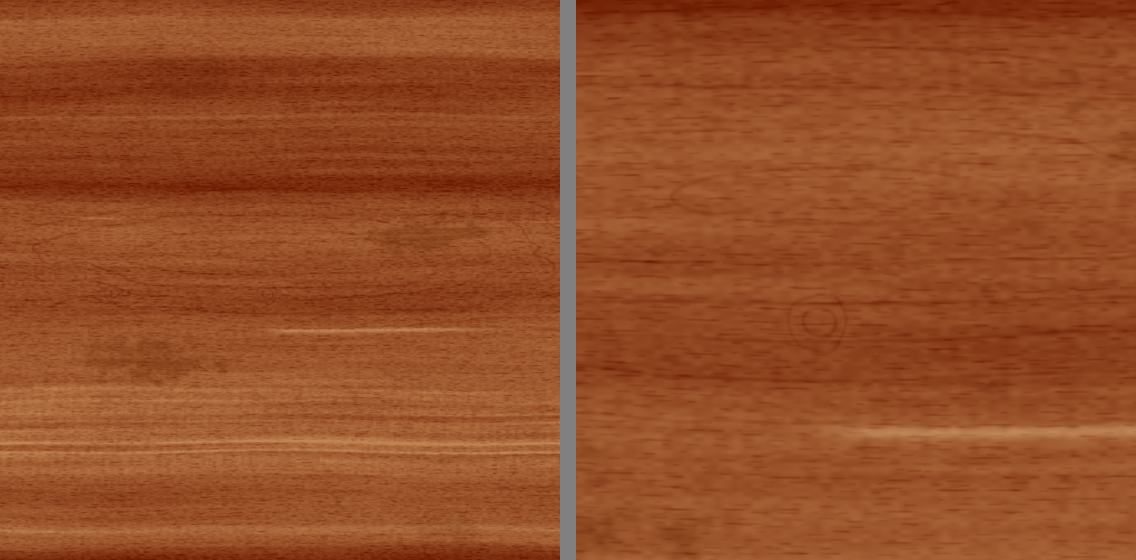
Left, the full canvas; right, a detail of the centre.
A WebGL 2 fragment shader for this texture:

```glsl
#version 300 es
precision highp float;
// Polished reddish wood: horizontal grain bands, oval growth rings, pores and pale streaks.
uniform vec2 u_resolution;
out vec4 fragColor;

const vec3 DARK_WOOD = vec3(0.48, 0.17, 0.05);
const vec3 TONE_RANGE = vec3(0.20, 0.25, 0.19);
const vec3 SMUDGE_TINT = vec3(0.86, 0.77, 0.62);
const int BANDS = 24;
// Lightness of the bands, from the bottom edge to the top edge.
const float BAND_TONE[25] = float[25](
  0.10, 0.68, 0.56, 0.43, 0.76, 0.78, 0.74, 0.73, 0.64, 0.61, 0.54, 0.37, 0.50,
  0.53, 0.57, 0.50, 0.06, 0.27, 0.35, 0.40, 0.23, 0.24, 0.58, 0.63, 0.23);

float hash(vec2 p) {
  p = fract(p * vec2(0.1731, 0.2379));
  p += dot(p, p.yx + 19.19);
  return fract((p.x + p.y) * p.x * 17.3);
}

float noise(vec2 p) {
  vec2 i = floor(p), f = fract(p);
  f = f * f * (3.0 - 2.0 * f);
  return mix(mix(hash(i), hash(i + vec2(1, 0)), f.x),
             mix(hash(i + vec2(0, 1)), hash(i + vec2(1, 1)), f.x), f.y);
}

float layeredNoise(vec2 p) {
  return 0.55 * noise(p) + 0.3 * noise(p * 2.1 + 7.0) + 0.15 * noise(p * 4.3 + 13.0);
}

// Slow vertical drift of the grain along its length.
float grainDrift(vec2 p) {
  return 0.0025 * sin(6.28 * p.x + 9.0 * p.y) + 0.0015 * sin(12.57 * p.x - 14.0 * p.y + 1.0);
}

float bandTone(float y) {
  float s = clamp(y, 0.0, 0.9999) * float(BANDS);
  int i = int(s);
  return mix(BAND_TONE[i], BAND_TONE[i + 1], smoothstep(0.1, 0.9, fract(s)));
}

// Short dark dashes, one per cell of a staggered grid.
float pores(vec2 p, vec2 cells, float share, float seed, float px) {
  vec2 g = p * cells;
  g.x += hash(vec2(floor(g.y), seed)) * 5.0;
  vec2 id = floor(g) + seed, f = fract(g);
  float halfLength = 0.15 + 0.33 * hash(id + 3.0);
  vec2 d = abs(f - vec2(0.5, 0.3 + 0.4 * hash(id + 8.0)));
  float along = 1.0 - smoothstep(halfLength * 0.4, halfLength, d.x);
  float across = 1.0 - smoothstep(0.0, 0.0006 + px, d.y / cells.y);
  return along * across * step(hash(id), share);
}

// Thin contour lines of a field, with a width in canvas units.
float contour(float field, float width, float px) {
  float slope = max(fwidth(field) / px, 0.001);
  return 1.0 - smoothstep(0.0, width + px, abs(fract(field) - 0.5) / slope);
}

float streak(vec2 p, float x0, float x1, float y, float thickness) {
  float rise = smoothstep(x0, mix(x0, x1, 0.12), p.x);
  float d = (p.y - y) / thickness;
  return rise * (1.0 - smoothstep(mix(x0, x1, 0.6), x1, p.x)) * exp(-d * d);
}

float smudge(vec2 p, vec2 center, vec2 size) {
  vec2 d = (p - center) / size;
  float ragged = layeredNoise(p * vec2(38.0, 60.0)) - 0.5;
  return smoothstep(0.25, 0.8, exp(-dot(d, d)) + ragged * 1.1);
}

void main() {
  vec2 p = gl_FragCoord.xy / u_resolution;
  float px = 1.0 / u_resolution.y;
  vec2 g = vec2(p.x, p.y + grainDrift(p));
  float tone = 0.56 + 1.2 * (bandTone(g.y) - 0.48);
  // Long fibres, strongest in the pale striped band.
  float striped = smoothstep(0.15, 0.18, g.y) * (1.0 - smoothstep(0.29, 0.33, g.y));
  tone += (noise(g * vec2(1.5, 75.0)) - 0.5) * mix(0.20, 0.55, striped);
  tone += (noise(g * vec2(5.0, 190.0)) - 0.5) * 0.22;
  tone += (layeredNoise(p * vec2(4.0, 16.0)) - 0.5) * 0.2;
  // Fine surface mottling and faint cross ticks.
  tone += (noise(p * vec2(170.0, 400.0)) - 0.5) * 0.26;
  tone += (noise(p * vec2(190.0, 45.0)) - 0.5) * mix(0.06, 0.15, striped);
  // Oval growth rings around the heart of the board, with two small knots.
  vec2 heart = p - vec2(0.49, 0.55);
  float warp = layeredNoise(p * vec2(6.0, 20.0)) - 0.5;
  float radius = length(heart * vec2(1.0, 6.0)) + 0.3 * warp * smoothstep(0.04, 0.3, length(heart));
  float ringFade = 1.0 - smoothstep(0.08, 0.17, abs(heart.y + 0.02));
  tone -= 0.24 * ringFade * contour(radius * 7.0 - 0.2, 0.0014, px) * (0.2 + noise(p * 40.0));
  for (int i = 0; i < 2; i++) {
    vec2 k = p - vec2(0.21 + 0.27 * float(i), 0.475);
    float r = length(k * vec2(1.0, 1.2)) + 0.016 * (noise(p * 60.0) - 0.5);
    tone -= 0.18 * (1.0 - smoothstep(0.012, 0.026, r)) * contour(r * 95.0, 0.001, px);
  }
  // Pores at two scales.
  tone -= 0.24 * pores(g, vec2(30.0, 150.0), 0.5, 2.0, px);
  tone -= 0.17 * pores(g, vec2(60.0, 230.0), 0.6, 31.0, px);
  // Pale streaks: a group across the striped band, then a few single ones.
  float pale = 0.0;
  for (int i = 0; i < 7; i++) {
    float k = float(i), y = 0.193 + 0.018 * k + 0.006 * (hash(vec2(k, 5.0)) - 0.5);
    pale += (i < 2 ? 0.5 : 0.22) * streak(g, -0.3, 1.9, y, 0.0028) * (0.6 + 0.6 * noise(vec2(p.x * 6.0, k)));
  }
  pale += 0.65 * streak(g, 0.46, 0.95, 0.412, 0.004) + 0.3 * streak(g, 0.13, 0.24, 0.612, 0.0025);
  pale += 0.22 * streak(g, -0.3, 1.9, 0.791, 0.004) + 0.22 * streak(g, -0.3, 1.9, 0.055, 0.006);
  // Brown smudges over the finished grain.
  float dirt = smudge(p, vec2(0.76, 0.58), vec2(0.10, 0.035))
             + smudge(p, vec2(0.27, 0.36), vec2(0.11, 0.038))
             + 0.6 * smudge(p, vec2(0.34, 0.86), vec2(0.09, 0.04))
             + 0.5 * smudge(p, vec2(0.80, 0.06), vec2(0.08, 0.03));
  vec3 color = DARK_WOOD + TONE_RANGE * clamp(tone + pale, -0.25, 1.35);
  color += vec3(0.0, 0.03, 0.05) * clamp(pale, 0.0, 1.0);
  color *= mix(vec3(1.0), SMUDGE_TINT, clamp(dirt, 0.0, 1.0) * 0.8);
  fragColor = vec4(color, 1.0);
}
```
